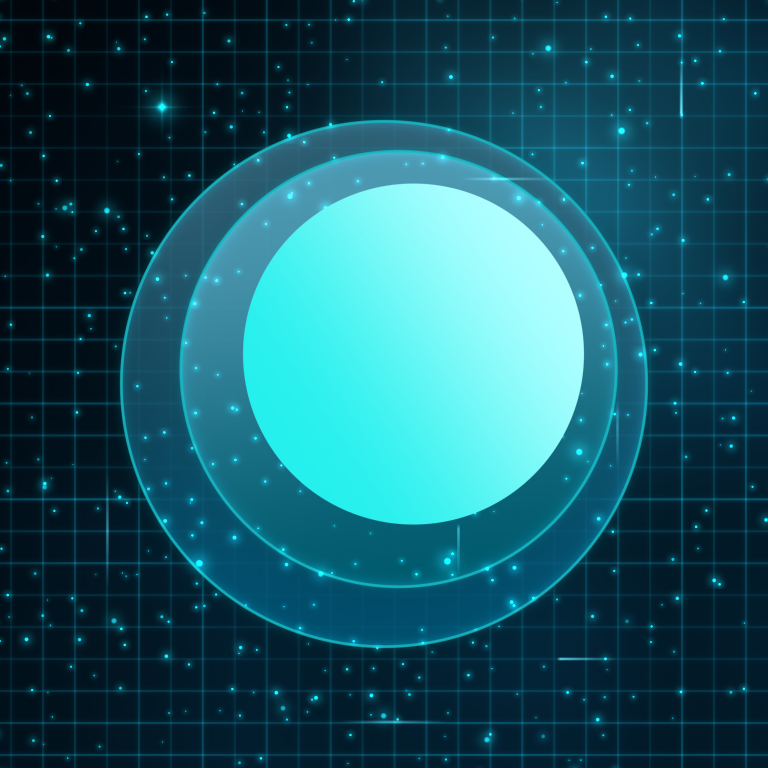
This background is drawn by a three.js fragment shader. Its source:

```glsl
// Three nested discs of glass and light float over a dark teal star field.
// Distance functions give discs and streaks, repeated cells give grid and
// stars, and gradient noise adds a faint haze.
varying vec2 vUv;

vec2 hash2(vec2 p) {
  vec3 q = fract(p.xyx * vec3(0.1031, 0.103, 0.0973));
  q += dot(q, q.yzx + 33.33);
  return fract((q.xx + q.yz) * q.zy);
}

float cornerSlope(vec2 cell, vec2 corner, vec2 f) {
  return dot(hash2(cell + corner) * 2.0 - 1.0, f - corner);
}

float gradientNoise(vec2 p) {
  vec2 cell = floor(p), f = fract(p);
  vec2 u = f * f * (3.0 - 2.0 * f);
  vec2 e = vec2(1.0, 0.0);
  return mix(mix(cornerSlope(cell, e.yy, f), cornerSlope(cell, e.xy, f), u.x),
             mix(cornerSlope(cell, e.yx, f), cornerSlope(cell, e.xx, f), u.x), u.y);
}

// Repeated lines along one axis, each with its own strength
float gridLines(float x, float offset, float seed) {
  float g = (x - offset) / 0.0416;
  float id = floor(g + 0.5);
  float d = abs(g - id) * 0.0416;
  float strength = mix(0.25, 1.0, hash2(vec2(id + 40.0, seed)).x);
  float line = 1.0 - smoothstep(0.0006, 0.0022, d);
  return strength * (line + 0.25 * exp(-d * d / 0.00002));
}

// One star in some of the cells, with a core and a soft halo
float starLayer(vec2 p, float scale, float size, float density) {
  vec2 g = p * scale;
  vec2 id = floor(g);
  vec2 chance = hash2(id + scale);
  vec2 center = 0.2 + 0.6 * hash2(id + scale + 57.0);
  float d = length(g - id - center) / scale;
  float radius = size * mix(0.6, 1.1, chance.y);
  float core = 1.0 - smoothstep(radius * 0.35, radius, d);
  float halo = 0.3 * exp(-d * d / (radius * radius * 6.0));
  return step(chance.x, density) * mix(0.4, 1.0, chance.y) * (core + halo);
}

// Thin light from a to b, brightest at the fraction peak
float streak(vec2 p, vec2 a, vec2 b, float peak) {
  vec2 ab = b - a;
  float t = dot(p - a, ab) / dot(ab, ab);
  float d = length(p - a - ab * clamp(t, 0.0, 1.0));
  float fade = t < peak ? t / peak : (1.0 - t) / max(1.0 - peak, 0.02);
  return clamp(fade, 0.0, 1.0) * (1.0 - smoothstep(0.0005, 0.0028, d));
}

// Glass disc with a tinted fill, a soft shadow and a bright rim
vec3 glassDisc(vec3 below, float d, vec3 tint, float opacity) {
  float shadow = smoothstep(-0.002, 0.002, d) * exp(-max(d, 0.0) * 90.0);
  vec3 col = below * (1.0 - 0.25 * shadow);
  col = mix(col, tint, opacity * (1.0 - smoothstep(-0.001, 0.001, d)));
  float rim = 1.0 - smoothstep(0.0008, 0.0028, abs(d));
  col += vec3(0.0, 0.15, 0.16) * exp(-abs(d) * 170.0);
  return mix(col, vec3(0.09, 0.73, 0.77), rim * 0.85);
}

void main() {
  vec2 p = vUv;

  // Night gradient, upper right glow and haze
  float depth = smoothstep(0.0, 0.9, p.x * 0.7 + (1.0 - p.y) * 0.5);
  vec3 col = mix(vec3(0.002, 0.025, 0.05), vec3(0.008, 0.105, 0.165), depth);
  vec2 toGlow = p - vec2(0.73, 0.77);
  col += vec3(0.065, 0.23, 0.26) * exp(-16.0 * dot(toGlow, toGlow));
  vec2 toMiddle = p - vec2(0.52, 0.48);
  col += vec3(0.005, 0.06, 0.08) * exp(-8.0 * dot(toMiddle, toMiddle));
  col *= 1.0 + 0.35 * gradientNoise(p * 5.0);

  // Grid
  float grid = gridLines(p.x, 0.0145, 3.0) + gridLines(p.y, 0.017, 11.0);
  float gridFade = 0.75 + 0.7 * gradientNoise(p * 4.0 + 9.0);
  col += vec3(0.015, 0.2, 0.23) * grid * gridFade;

  // Glass discs
  float outer = length(p - vec2(0.5, 0.5)) - 0.342;
  vec3 outerTint = mix(vec3(0.0, 0.34, 0.47), vec3(0.22, 0.43, 0.52),
                       smoothstep(0.16, 0.84, p.y));
  outerTint *= 1.0 - 0.25 * smoothstep(0.35, 0.15, p.x + 0.1 * p.y);
  col = glassDisc(col, outer, outerTint, 0.82);
  float middle = length(p - vec2(0.519, 0.5195)) - 0.2835;
  vec3 middleTint = mix(vec3(0.0, 0.36, 0.43), vec3(0.32, 0.63, 0.73),
                        smoothstep(0.22, 0.78, p.y - 0.15 * (p.x - 0.5)));
  col = glassDisc(col, middle, middleTint, 0.85);

  // Stars, with one flared star at upper left
  float stars = starLayer(p, 9.0, 0.0055, 0.3)
              + starLayer(p + 0.03, 19.0, 0.0032, 0.35)
              + starLayer(p + 0.01, 33.0, 0.0022, 0.3);
  vec2 s = abs(p - vec2(0.211, 0.8605));
  stars += exp(-dot(s, s) / 0.00003) + 0.35 * exp(-dot(s, s) / 0.0004);
  stars += 0.6 * (exp(-s.x * 60.0 - s.y * 900.0) + exp(-s.y * 60.0 - s.x * 900.0));
  col += vec3(0.06, 0.72, 0.76) * stars;

  // Light streaks
  float streaks = streak(p, vec2(0.887, 0.93), vec2(0.887, 0.845), 0.9)
    + streak(p, vec2(0.725, 0.142), vec2(0.805, 0.142), 0.06)
    + 0.6 * streak(p, vec2(0.44, 0.06), vec2(0.582, 0.06), 0.5)
    + 0.6 * streak(p, vec2(0.14, 0.385), vec2(0.14, 0.235), 0.5)
    + 0.6 * streak(p, vec2(0.597, 0.25), vec2(0.597, 0.318), 0.9)
    + 0.5 * streak(p, vec2(0.6, 0.767), vec2(0.72, 0.767), 0.5)
    + 0.4 * streak(p, vec2(0.804, 0.48), vec2(0.804, 0.39), 0.4);
  col += vec3(0.3, 0.55, 0.56) * streaks;

  // Solid bright disc
  vec2 q = p - vec2(0.5384, 0.539);
  float sweep = smoothstep(-0.2, 0.23, dot(q, vec2(0.83, 0.56)));
  vec3 discColor = mix(vec3(0.15, 0.94, 0.93), vec3(0.69, 1.0, 1.0), sweep);
  col = mix(col, discColor, 1.0 - smoothstep(-0.001, 0.001, length(q) - 0.222));

  gl_FragColor = vec4(col, 1.0);
}
```
